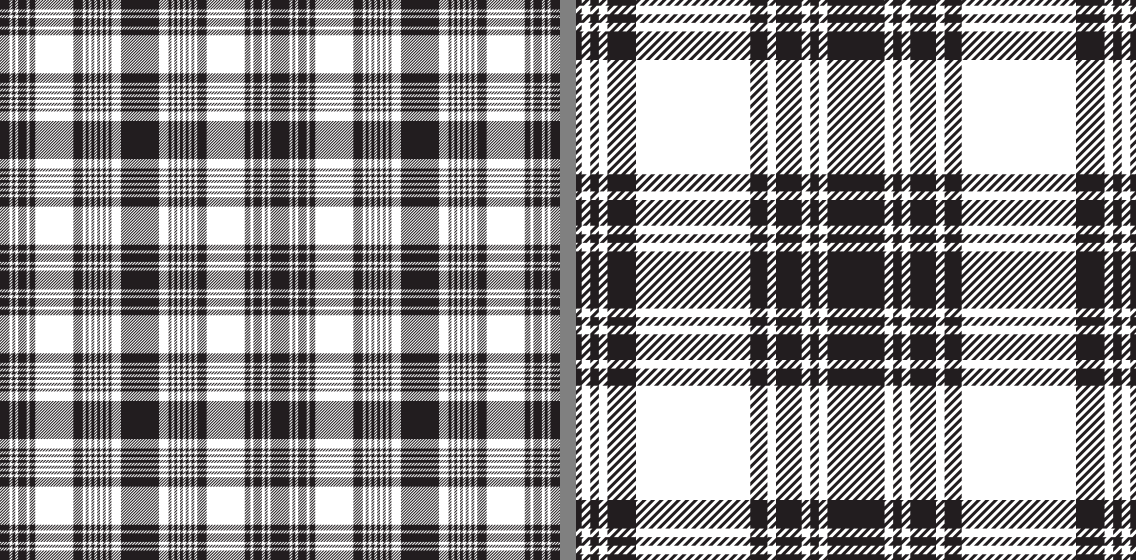
Left, the full canvas; right, a detail of the centre.
Give the GLSL for this pattern, as a Shadertoy shader.

```glsl
#define REPEATS 2.0              // setts across and down
#define THREADS 294.0            // threads in one mirrored sett
#define TWILL 3.0                // threads per diagonal rib, divides THREADS
#define RIB_SHARE 0.5            // part of each rib showing the warp
#define FINE_LINES 5             // thin lines beside the broad band
#define SAMPLES 4                // subsamples per pixel side
#define INK vec3(0.133, 0.114, 0.122)
#define PAPER vec3(1.0)

// Soft-edged interval from a to b, edge width w
float band(float d, float a, float b, float w) {
    return clamp((d - a) / w + 0.5, 0.0, 1.0) - clamp((d - b) / w + 0.5, 0.0, 1.0);
}

// Darkness of the thread at p, mirrored around each whole sett
float sett(float p, float w) {
    float d = abs(p - THREADS * round(p / THREADS));

    // Narrow cluster around the axis
    float dark = band(d, -10.0, 10.0, w) + band(d, 13.0, 16.0, w)
               + band(d, 19.0, 28.0, w) + band(d, 31.0, 37.0, w);

    // Border stripe followed by fine lines
    dark += band(d, 77.0, 87.0, w);
    for (int i = 0; i < FINE_LINES; i++) {
        float start = 90.0 + 6.0 * float(i);
        dark += band(d, start, start + 3.0, w);
    }

    // Broad band around the opposite axis
    return dark + band(d, 127.0, THREADS, w);
}

// One where the warp lies on top, zero where the weft does
float twill(vec2 p, float w) {
    float fromRib = abs(fract((p.x - p.y) / TWILL) - 0.5) * TWILL;
    return clamp((0.5 * RIB_SHARE * TWILL - fromRib) / w + 0.5, 0.0, 1.0);
}

float weave(vec2 p, float w) {
    return mix(sett(p.y, w), sett(p.x, w), twill(p, w));
}

void mainImage(out vec4 fragColor, in vec2 fragCoord) {
    vec2 threadsPerPixel = REPEATS * THREADS / iResolution.xy;
    float edge = max(threadsPerPixel.x, threadsPerPixel.y) / float(SAMPLES);

    // Average the weave over the pixel
    float dark = 0.0;
    for (int j = 0; j < SAMPLES; j++) {
        for (int i = 0; i < SAMPLES; i++) {
            vec2 offset = (vec2(i, j) + 0.5) / float(SAMPLES) - 0.5;
            dark += weave((fragCoord + offset) * threadsPerPixel, edge);
        }
    }
    dark /= float(SAMPLES * SAMPLES);

    fragColor = vec4(mix(PAPER, INK, dark), 1.0);
}
```
